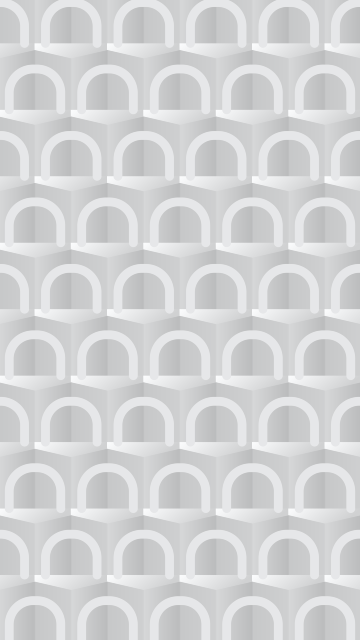
Give the GLSL for this pattern, as a Shadertoy shader.

```glsl
// Staggered rows of pale arches standing on folded grey blocks with bright ledges.
// Each brick-offset cell holds one arch, the pointed ledge below it and the
// pleated walls; distances are measured in cell widths.

// Vertical pleats: valley at x = 0, ridge at x = +-0.5
float pleatShade(float x, float pixel) {
    float fold = (0.25 - abs(abs(x) - 0.25)) * sign(x);
    float darkSide = mix(0.735, 0.845, 2.0 * abs(x));
    float lightSide = mix(0.782, 0.815, 2.0 * abs(x));
    return mix(darkSide, lightSide, smoothstep(-pixel, pixel, fold));
}

// Distance to the centre line of an arch with its feet at y = 0
float archDistance(vec2 p) {
    p.x = abs(p.x);
    if (p.y < 0.0) return length(p - vec2(0.356, 0.0));
    vec2 q = p - vec2(0.026, 0.233);
    return abs(length(max(q, 0.0)) + min(max(q.x, q.y), 0.0) - 0.33);
}

void mainImage(out vec4 fragColor, in vec2 fragCoord) {
    float pixel = 4.966 / iResolution.x;
    vec2 p = (fragCoord - vec2(0.5 * iResolution.x, 0.0)) * pixel;

    // Brick layout: every second row shifts by half a cell
    float rowHeight = 0.9167;
    float y = p.y + 0.27;
    float row = floor(y / rowHeight);
    float x = fract(p.x + 0.5 + 0.5 * mod(row, 2.0)) - 0.5;
    vec2 cell = vec2(x, y - row * rowHeight - 0.25);

    // Walls above and below the ledge, offset by half a pleat
    float wallAbove = pleatShade(x, pixel);
    float wallBelow = pleatShade(fract(x + 1.0) - 0.5, pixel);
    float aboveLedge = smoothstep(-0.6 * pixel, 0.6 * pixel, cell.y);

    // Ledge with a pointed lower edge, fading from white to grey
    float depth = -cell.y;
    float tip = 0.207 - 0.23 * abs(x);
    float ledgeMask = smoothstep(-0.6 * pixel, 0.6 * pixel, tip - depth);
    float across = min(x + 0.5, (0.5 - x) / pixel);
    float ledge = mix(0.99, 0.82, clamp(across + 1.2 * depth, 0.0, 1.0));

    float shade = mix(mix(wallBelow, ledge, ledgeMask), wallAbove, aboveLedge);
    vec3 color = shade + vec3(-0.004, 0.0, 0.004);

    // Rounded arch stroke on top
    float stroke = archDistance(cell) - 0.061;
    float archMask = smoothstep(0.6 * pixel, -0.6 * pixel, stroke);
    color = mix(color, vec3(0.902, 0.906, 0.912), archMask);

    fragColor = vec4(color, 1.0);
}
```
